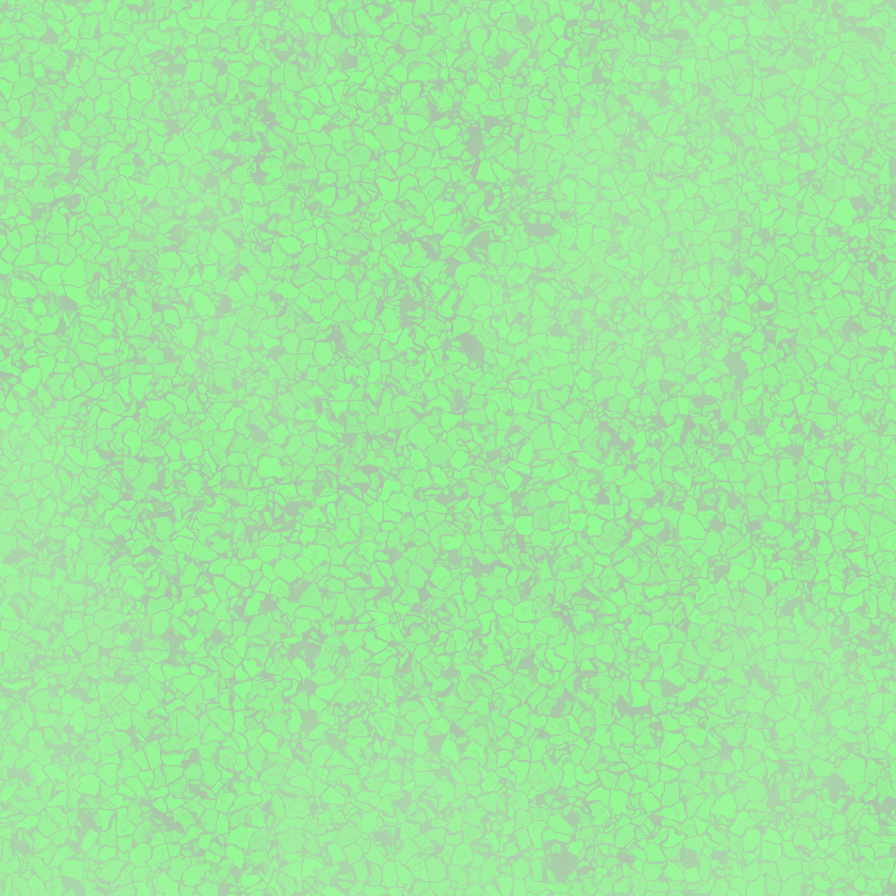
This texture is drawn by a Shadertoy shader. Its source:

```glsl
// Pale green lumpy grains packed over a grey-green ground, under soft mist.
// Two warped Voronoi layers give large grains and the crumbs in their gaps;
// broad cloud noise then shifts the contrast and saturation.

float hash(vec2 p) {
    return fract(sin(dot(p, vec2(127.1, 311.7))) * 43758.5453);
}

vec2 hash2(vec2 p) {
    return vec2(hash(p), hash(p + 57.3));
}

float noise(vec2 p) {
    vec2 cell = floor(p), f = fract(p);
    f = f * f * (3.0 - 2.0 * f);
    return mix(mix(hash(cell), hash(cell + vec2(1, 0)), f.x),
               mix(hash(cell + vec2(0, 1)), hash(cell + vec2(1, 1)), f.x), f.y);
}

float clouds(vec2 p) {
    float sum = 0.0, weight = 0.5;
    for (int octave = 0; octave < 5; octave++) {
        sum += weight * noise(p);
        p = mat2(1.6, 1.2, -1.2, 1.6) * p + 7.7;
        weight *= 0.5;
    }
    return sum;
}

// Returns cover, tone and whether the cell holds a grain at all
vec3 grains(vec2 p, float share, float softness) {
    vec2 home = floor(p), nearestCell = home;
    float nearest = 9.0, second = 9.0;
    for (int y = -1; y <= 1; y++) {
        for (int x = -1; x <= 1; x++) {
            vec2 cell = home + vec2(x, y);
            float d = length(cell + 0.05 + 0.9 * hash2(cell) - p);
            if (d < nearest) {
                second = nearest;
                nearest = d;
                nearestCell = cell;
            } else {
                second = min(second, d);
            }
        }
    }
    float present = step(hash(nearestCell + 13.1), share);
    float rim = 0.06 * hash(nearestCell + 31.7);
    float cover = present * smoothstep(rim, rim + softness, second - nearest);

    // Some grains carry a faint inner ring
    float ringRadius = 0.14 + 0.12 * hash(nearestCell + 71.9);
    float ring = 1.0 - smoothstep(0.02, 0.12, abs(nearest - ringRadius));
    ring *= step(hash(nearestCell + 91.3), 0.35);
    float tone = 0.82 + 0.22 * hash(nearestCell + 43.1) - 0.25 * ring;
    return vec3(cover, tone, present);
}

void mainImage(out vec4 fragColor, in vec2 fragCoord) {
    vec2 uv = fragCoord / iResolution.y;

    // Ragged outlines: a broad bend plus a fine crinkle
    vec2 bend = vec2(noise(uv * 55.0), noise(uv * 55.0 + 37.0)) - 0.5;
    vec2 crinkle = vec2(noise(uv * 160.0 + 11.0), noise(uv * 160.0 + 83.0)) - 0.5;
    vec2 p = uv + 0.014 * bend + 0.006 * crinkle;

    vec3 large = grains(p * 54.0, 0.73, 0.2);
    vec3 crumbs = grains(p * 98.0 + 19.0, 0.75, 0.36);

    // Ground, then crumbs, then large grains
    float green = 0.02 + 0.22 * noise(uv * 70.0 + 5.0);
    green = mix(green, crumbs.y, crumbs.x * mix(0.95, 0.4, large.z));
    green = mix(green, large.y, large.x);

    // Mist veils some regions and leaves others deeper
    float mist = smoothstep(0.3, 0.68, clouds(uv * 4.5 + 2.0));
    green = mix(green, 0.74, 0.32 * mist);
    green += 0.05 * (noise(uv * 120.0) - 0.5);

    vec3 groundColor = vec3(0.685, 0.755, 0.685);
    vec3 grainColor = vec3(0.595, 0.98, 0.595);
    vec3 color = mix(groundColor, grainColor, clamp(green, 0.0, 1.05));
    color += vec3(0.03, 0.01, 0.03) * (mist - 0.5);
    fragColor = vec4(color, 1.0);
}
```
